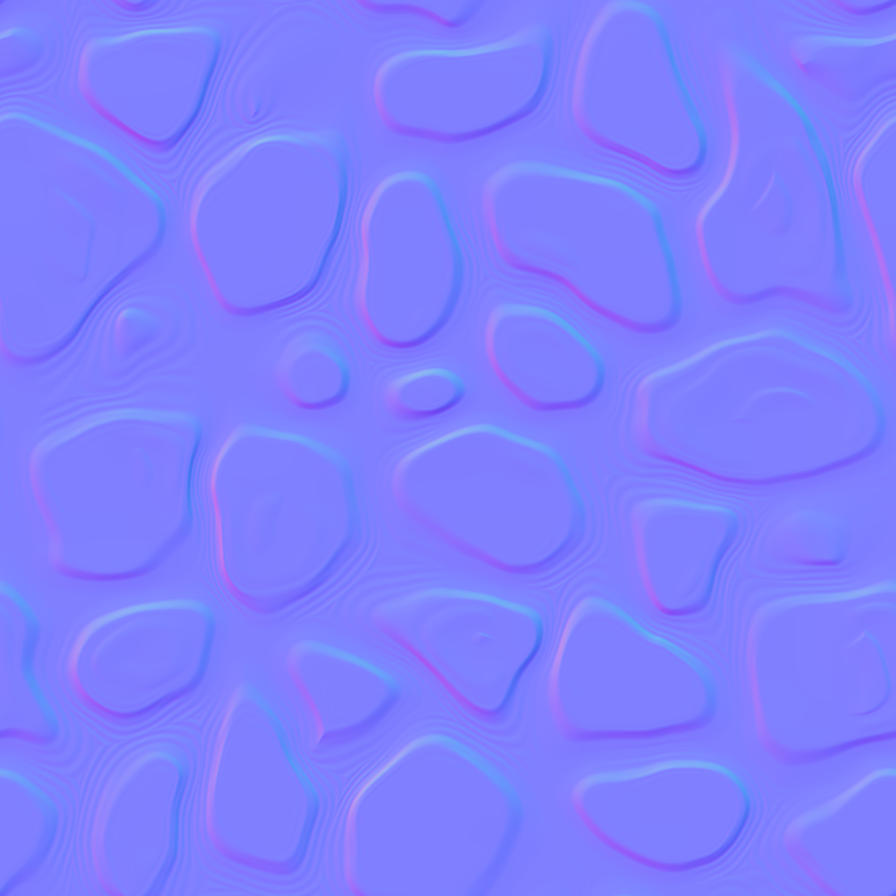
This texture map is drawn by a Shadertoy shader. Its source:

```glsl
const vec2  GRID          = vec2(5.0, 6.0); // stones across and up
const float JITTER        = 0.75;
const float MAX_HALF_LEN  = 0.075;  // half length of a stone's spine
const vec2  RADIUS_RANGE  = vec2(-0.03, 0.045);
const float CORNER_SHARP  = 48.0;   // lower gives rounder corners
const float WARP_BROAD    = 0.030;
const float WARP_FINE     = 0.008;
const float GROOVE_WIDTH  = 0.027;
const float GROOVE_HEIGHT = 0.0014;
const vec2  RIM_BAND      = vec2(0.013, 0.023);
const float RIM_HEIGHT    = 0.0021;
const float STREAK_FREQ   = 200.0;
const float STREAK_HEIGHT = 0.00022;
const float CREASE_STEP   = 0.034;
const float CREASE_HEIGHT = 0.00065;
const float SAMPLE_STEP   = 0.0016;
const float TAU           = 6.2831853;

float hash(vec2 p) {
    return fract(sin(dot(p, vec2(127.1, 311.7))) * 43758.5453);
}

vec2 hash2(vec2 p) {
    return vec2(hash(p), hash(p + 37.3));
}

// Smooth value noise that repeats over the unit square
float noise(vec2 uv, float freq, float seed) {
    vec2 p = uv * freq;
    vec2 i = floor(p), f = p - i;
    f = f * f * f * (f * (f * 6.0 - 15.0) + 10.0);
    vec2 a = mod(i, freq) + seed, b = mod(i + 1.0, freq) + seed;
    return mix(mix(hash(a), hash(vec2(b.x, a.y)), f.x),
               mix(hash(vec2(a.x, b.y)), hash(b), f.x), f.y);
}

vec2 warp(vec2 uv) {
    vec2 broad = vec2(noise(uv, 6.0, 3.0), noise(uv, 6.0, 19.0)) - 0.5;
    vec2 fine = vec2(noise(uv, 17.0, 41.0), noise(uv, 17.0, 67.0)) - 0.5;
    return uv + 2.0 * (WARP_BROAD * broad + WARP_FINE * fine);
}

// Distance to a randomly placed and turned capsule, one per grid cell
float stoneDistance(vec2 p, vec2 cell) {
    vec2 id = mod(cell, GRID);
    vec2 place = hash2(id + 5.0), shape = hash2(id + 11.0);
    vec2 center = (cell + 0.5 + JITTER * (place - 0.5)) / GRID;
    float angle = TAU * hash(id + 23.0);
    vec2 dir = vec2(cos(angle), sin(angle));
    float halfLen = MAX_HALF_LEN * shape.x * shape.x;
    vec2 q = p - center;
    q -= dir * clamp(dot(q, dir), -halfLen, halfLen);
    return length(q) - mix(RADIUS_RANGE.x, RADIUS_RANGE.y, shape.y);
}

// Distance from the middle of the joint into the nearest stone
float jointDistance(vec2 p) {
    vec2 home = floor(p * GRID);
    float nearest = 9.0, others = 0.0;
    for (int y = -2; y <= 2; y++) {
        for (int x = -2; x <= 2; x++) {
            float d = stoneDistance(p, home + vec2(x, y));
            others += exp(-CORNER_SHARP * max(d, nearest));
            nearest = min(nearest, d);
        }
    }
    return 0.5 * (-log(others) / CORNER_SHARP - nearest);
}

float height(vec2 uv) {
    float e = jointDistance(warp(uv));
    float patches = noise(uv, 11.0, 83.0);

    // Soft joint and crisp stone rim
    float h = GROOVE_HEIGHT * smoothstep(0.0, GROOVE_WIDTH, e);
    float rimStrength = 0.6 + 0.7 * noise(uv, 7.0, 29.0);
    h += RIM_HEIGHT * rimStrength * smoothstep(RIM_BAND.x, RIM_BAND.y, e);

    // Fine streaks that run along the joint
    float streak = sin(e * STREAK_FREQ * TAU * 0.7 + 9.0 * noise(uv, 13.0, 53.0));
    float inJoint = 1.0 - smoothstep(0.016, 0.036, e);
    h += STREAK_HEIGHT * 0.5 * streak * inJoint * smoothstep(0.25, 0.8, patches);

    // Broken creases that follow the outline inside the stone
    float level = fract((e + 0.022 * noise(uv, 9.0, 71.0)) / CREASE_STEP);
    float crease = smoothstep(0.0, 0.17, level) * (1.0 - smoothstep(0.17, 1.0, level));
    float broken = smoothstep(0.52, 0.82, noise(uv, 10.0, 97.0));
    h += CREASE_HEIGHT * crease * broken * smoothstep(0.026, 0.04, e);
    return h;
}

void mainImage(out vec4 fragColor, in vec2 fragCoord) {
    vec2 uv = fragCoord / iResolution.xy;
    vec2 s = vec2(SAMPLE_STEP, 0.0);

    // Slope of the relief, encoded as a tangent space normal
    float h = height(uv);
    vec2 slope = vec2(height(uv + s.xy) - h, height(uv + s.yx) - h) / SAMPLE_STEP;
    vec3 normal = normalize(vec3(slope.x, -slope.y, 1.0));
    fragColor = vec4(0.5 + 0.5 * normal, 1.0);
}
```
